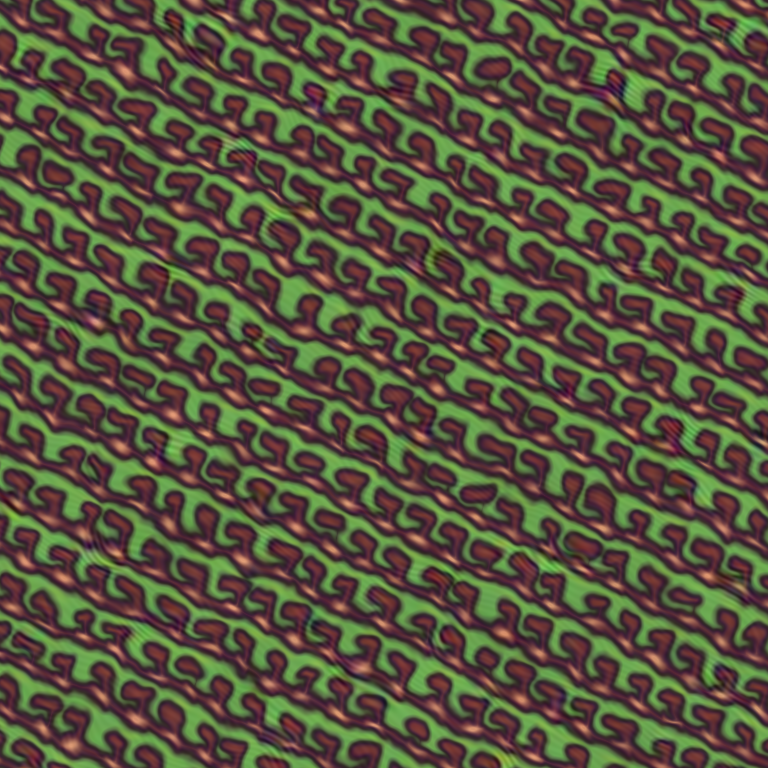
Write a WebGL 2 fragment shader that draws this pattern.

```glsl
#version 300 es
precision highp float;
uniform vec2 u_resolution;
out vec4 fragColor;

vec2 hash2(vec2 p) {
  vec3 q = fract(p.xyx * vec3(0.1031, 0.103, 0.0973));
  q += dot(q, q.yzx + 33.33);
  return fract((q.xx + q.yz) * q.zy);
}

float gradientCorner(vec2 cell, vec2 offset) {
  return dot(hash2(cell + 71.0) * 2.0 - 1.0, offset);
}

float gradientNoise(vec2 p) {
  vec2 i = floor(p), f = fract(p);
  vec2 w = f * f * f * (f * (f * 6.0 - 15.0) + 10.0);
  vec2 e = vec2(1.0, 0.0);
  return mix(mix(gradientCorner(i, f), gradientCorner(i + e, f - e), w.x),
             mix(gradientCorner(i + e.yx, f - e.yx), gradientCorner(i + 1.0, f - 1.0), w.x), w.y);
}

vec2 noise2(vec2 p) {
  return vec2(gradientNoise(p), gradientNoise(p + vec2(37.2, 11.7)));
}

float capsule(vec2 p, vec2 a, vec2 b, float radius) {
  vec2 pa = p - a, ba = b - a;
  return length(pa - ba * clamp(dot(pa, ba) / dot(ba, ba), 0.0, 1.0)) - radius;
}

float smoothMin(float a, float b, float k) {
  float h = max(k - abs(a - b), 0.0) / k;
  return min(a, b) - h * h * k * 0.25;
}

float glow(vec2 p, vec2 size) {
  p /= size;
  return exp(-dot(p, p));
}

void main() {
  vec2 uv = gl_FragCoord.xy / u_resolution;
  vec2 warped = uv + 0.016 * noise2(uv * 5.0) + 0.012 * noise2(uv * 17.0 + 5.0)
              + 0.004 * noise2(uv * 48.0);

  // Slanted rows, one unit high
  vec2 slant = vec2(cos(0.46), sin(0.46));
  vec2 p = vec2(dot(warped, vec2(slant.x, -slant.y)), dot(warped, slant.yx)) / 0.0623;
  float pitch = 0.81, shape = 1.0;
  float shine = 0.0, headGlow = 0.0, limeGlow = 0.0;

  // This row and the one above, with three neighbours in each
  for (int j = 0; j <= 1; j++) {
    float row = floor(p.y) + float(j), height = p.y - row;
    float along = p.x + 0.05 * row + 0.2 * hash2(vec2(row, 3.0)).x;
    shape = smoothMin(shape, abs(height - 0.16) - 0.085, 0.08);
    for (int i = -1; i <= 1; i++) {
      float id = floor(along / pitch) + float(i);
      vec2 rnd = hash2(vec2(id, row) + 40.0), vary = hash2(vec2(row, id) + 90.0);
      vec2 q = vec2(along - (id + 0.5 + 0.2 * (rnd.x - 0.5)) * pitch, height);

      // Bead on the rail, stem rising from it, head bent back
      vec2 elbow = vec2(0.12, 0.62 + 0.08 * (rnd.y - 0.5));
      vec2 tip = vec2(0.0 - 0.2 * smoothstep(0.0, 0.7, vary.x), 0.65 - 0.07 * vary.y);
      float bead = capsule(q, vec2(0.03, 0.19), vec2(0.35, 0.14), 0.12 + 0.03 * rnd.y);
      float head = capsule(q, tip, elbow, 0.115 + 0.04 * rnd.x);
      float stem = capsule(q, elbow, vec2(0.24, 0.25), 0.095 - 0.14 * smoothstep(0.9, 1.0, vary.y));
      shape = smoothMin(shape, smoothMin(smoothMin(head, stem, 0.1), bead, 0.08), 0.06);

      shine += (0.65 + 0.5 * rnd.y) * glow(q - vec2(0.19, 0.165), vec2(0.17, 0.085));
      headGlow += glow(q - mix(tip, elbow, 0.55), vec2(0.18, 0.11));
      limeGlow += (0.3 + 0.7 * vary.x) * glow(q - vec2(0.15, -0.13), vec2(0.27, 0.075));
    }
  }
  shape += 0.085 * gradientNoise(uv * 26.0 + 9.0);

  // Soft relief on both sides of the dark outline
  vec3 green = mix(vec3(0.25, 0.23, 0.19), vec3(0.35, 0.46, 0.28), smoothstep(0.015, 0.085, shape));
  green = mix(green, vec3(0.42, 0.66, 0.32), smoothstep(0.065, 0.145, shape));
  green = mix(green, vec3(0.58, 0.74, 0.28), 0.65 * min(limeGlow, 1.0) * smoothstep(0.02, 0.1, shape));
  float inside = smoothstep(0.01, 0.12, -shape);
  vec3 red = mix(vec3(0.27, 0.14, 0.23), vec3(0.38, 0.18, 0.21), inside);
  red = mix(red, vec3(0.53, 0.26, 0.21), 0.7 * min(headGlow, 1.0) * inside);
  red = mix(red, vec3(0.84, 0.58, 0.44), min(shine, 1.0) * smoothstep(0.015, 0.11, -shape));
  vec3 color = mix(red, green, smoothstep(-0.04, 0.04, shape));
  color *= 1.0 - 0.2 * exp(-pow(shape / 0.04, 2.0));

  // Patches of fine curved hairlines and stray tints
  float patches = smoothstep(0.08, 0.4, gradientNoise(uv * 13.0 + 20.0));
  float hairs = sin(dot(uv, vec2(420.0, 560.0)) + 18.0 * gradientNoise(uv * 17.0));
  color += hairs * (0.011 + 0.04 * patches);
  vec3 tint = vec3(noise2(uv * 45.0), gradientNoise(uv * 38.0 + 60.0));
  color += tint * (0.04 + 0.14 * patches);
  color *= 1.0 + 0.1 * gradientNoise(uv * 8.0 + 50.0);
  fragColor = vec4(clamp(color, 0.0, 1.0), 1.0);
}
```
